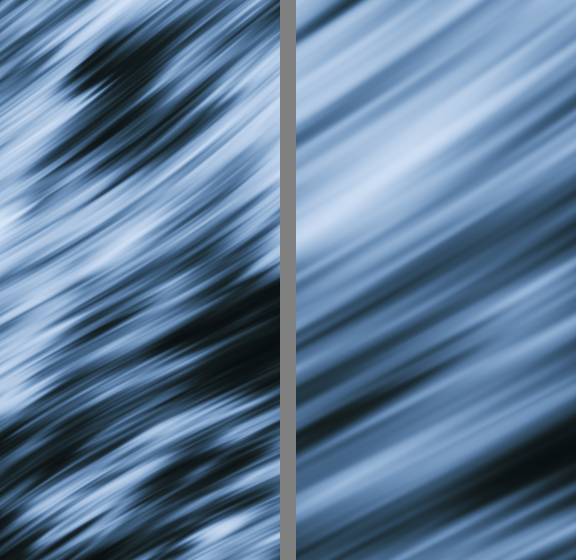
Left, the full canvas; right, a detail of the centre.
Give the GLSL for this texture, as a WebGL 2 fragment shader.

```glsl
#version 300 es
precision highp float;

uniform vec2 u_resolution;
out vec4 fragColor;

// Streak direction, as rise over run
const float SLOPE_MIDDLE = 0.55;
const float SLOPE_TOP_GAIN = 0.2;
const float SLOPE_BOTTOM_GAIN = 0.17;
const float BOTTOM_BEND = 0.13;

// Cells per canvas width: along the streaks, across them
const vec2 CLOUD_SCALE = vec2(2.3, 3.6);
const vec2 PATCH_SCALE = vec2(4.6, 9.0);
const vec2 DASH_SCALE = vec2(5.5, 24.0);
const vec2 STREAK_SCALE = vec2(2.6, 34.0);
const vec2 FIBRE_SCALE = vec2(3.5, 72.0);
const vec2 HAIR_SCALE = vec2(5.0, 120.0);

const float CLOUD_GAIN = 1.0;
const float PATCH_GAIN = 0.6;
const float DASH_GAIN = 0.65;
const float STREAK_GAIN = 0.42;
const float FIBRE_GAIN = 0.28;
const float HAIR_GAIN = 0.17;
const float EDGE_RAGGEDNESS = 0.09;
const float CONTRAST = 2.6;

const int STOPS = 8;
const float STOP[STOPS] = float[](0.0, 0.065, 0.21, 0.38, 0.565, 0.765, 0.935, 1.0);
const vec3 TONE[STOPS] = vec3[](
    vec3(0.03, 0.05, 0.06), vec3(0.08, 0.12, 0.13),
    vec3(0.17, 0.27, 0.35), vec3(0.27, 0.40, 0.54),
    vec3(0.41, 0.55, 0.71), vec3(0.58, 0.70, 0.83),
    vec3(0.74, 0.82, 0.92), vec3(0.85, 0.91, 0.98));

float hash(vec2 cell) {
    vec3 q = fract(cell.xyx * vec3(0.1031, 0.1030, 0.0973));
    q += dot(q, q.yzx + 33.33);
    return fract((q.x + q.y) * q.z);
}

// Signed value noise, -1 to 1
float noise(vec2 p) {
    vec2 i = floor(p);
    vec2 f = smoothstep(0.0, 1.0, p - i);
    float low = mix(hash(i), hash(i + vec2(1, 0)), f.x);
    float high = mix(hash(i + vec2(0, 1)), hash(i + vec2(1, 1)), f.x);
    return 2.0 * mix(low, high, f.y) - 1.0;
}

// One row of signed noise, shifted so that neighbouring rows never line up
float rowNoise(float along, float row) {
    along += 37.0 * hash(vec2(row, 91.0));
    float i = floor(along);
    float f = smoothstep(0.0, 1.0, along - i);
    return 2.0 * mix(hash(vec2(i, row)), hash(vec2(i + 1.0, row)), f) - 1.0;
}

float streaks(vec2 p) {
    float row = floor(p.y);
    float f = smoothstep(0.0, 1.0, p.y - row);
    return mix(rowNoise(p.x, row), rowNoise(p.x, row + 1.0), f);
}

// Coordinates along and across the gently bending streaks
vec2 streakSpace(vec2 p, float bottom) {
    float slope = SLOPE_MIDDLE + SLOPE_TOP_GAIN * smoothstep(0.9, 2.0, p.y)
                + SLOPE_BOTTOM_GAIN * bottom;
    float across = p.y - slope * p.x + BOTTOM_BEND * bottom * p.x * p.x;
    float along = dot(p, normalize(vec2(1.0, SLOPE_MIDDLE)));
    return vec2(along, across);
}

// Broad light and shade: a dark band low down, a dim upper corner
float broadShade(float across) {
    float band = (across - 0.28) / 0.25;
    return 0.27 - exp(-band * band) - 0.45 * smoothstep(1.55, 1.95, across);
}

vec3 palette(float t) {
    vec3 colour = TONE[0];
    for (int i = 1; i < STOPS; i++) {
        float f = clamp((t - STOP[i - 1]) / (STOP[i] - STOP[i - 1]), 0.0, 1.0);
        colour = mix(colour, TONE[i], f);
    }
    return colour;
}

void main() {
    vec2 p = gl_FragCoord.xy / u_resolution.x;
    float bottom = 1.0 - smoothstep(0.15, 1.0, p.y);
    vec2 s = streakSpace(p, bottom);

    // Soft patches whose ends are frayed along the streaks
    vec2 frayed = s;
    frayed.x += EDGE_RAGGEDNESS * (streaks(s * STREAK_SCALE + 17.0)
                                 + 0.6 * streaks(s * FIBRE_SCALE + 53.0));
    float level = broadShade(s.y);
    level += CLOUD_GAIN * noise(frayed * CLOUD_SCALE + vec2(11.3, 24.7));
    level += PATCH_GAIN * noise(frayed * PATCH_SCALE + vec2(41.6, 63.2));

    // Fine directional grain, broken into short arcs towards the bottom
    level += DASH_GAIN * bottom * streaks(frayed * DASH_SCALE + 29.0);
    level += STREAK_GAIN * streaks(s * STREAK_SCALE + 71.0);
    level += FIBRE_GAIN * streaks(s * FIBRE_SCALE + 113.0);
    level += HAIR_GAIN * streaks(s * HAIR_SCALE + 157.0);

    // A logistic curve spreads the tones evenly over the palette
    float t = 1.0 / (1.0 + exp(-CONTRAST * level));
    fragColor = vec4(palette(t), 1.0);
}
```
